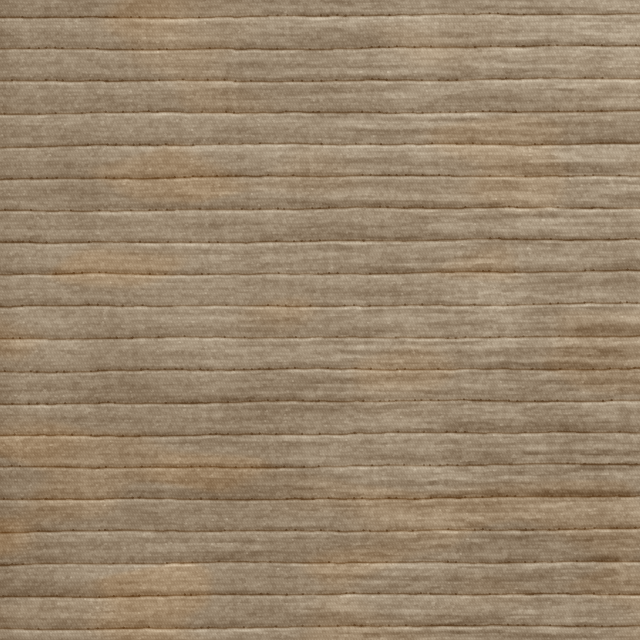
This texture is drawn by a three.js fragment shader. Its source:

```glsl
#define RIBS 19.9
#define RIB_SHIFT 0.39
#define SLANT 0.005
#define ROWS_PER_RIB 9.0
#define STITCHES 225.0
#define GROOVE_WIDTH 0.036
#define PITS 75.0
#define SHADE vec3(0.46, 0.38, 0.29)
#define SHEEN vec3(0.77, 0.71, 0.62)
#define STAIN vec3(0.05, 0.0, -0.05)
#define TAU 6.2831853

varying vec2 vUv;

float hash(vec2 p) {
  return fract(sin(dot(p, vec2(127.1, 311.7))) * 43758.55);
}

// Smooth cellular noise: random cell values blended by distance
float cells(vec2 p) {
  vec2 id = floor(p);
  float sum = 0.0, weight = 0.0;
  for (int j = -1; j <= 1; j++) {
    for (int i = -1; i <= 1; i++) {
      vec2 cell = id + vec2(float(i), float(j));
      vec2 point = cell + vec2(hash(cell), hash(cell + 41.3));
      vec2 d = point - p;
      float k = exp(-6.0 * dot(d, d));
      sum += k * hash(cell + 17.9);
      weight += k;
    }
  }
  return sum / weight;
}

float bump(float x, float width) {
  return exp(-x * x / (width * width));
}

// Small round specks, kept only in a share of the cells
float specks(vec2 p, float share, float radius) {
  vec2 id = floor(p);
  vec2 center = 0.3 + 0.4 * vec2(hash(id + 3.1), hash(id + 8.7));
  float keep = step(hash(id + 23.5), share);
  return keep * (1.0 - smoothstep(radius * 0.4, radius, length(fract(p) - center)));
}

void main() {
  vec2 uv = vUv;

  // Slightly slanted and wavering ribs
  float ribY = (uv.y - SLANT * (uv.x - 0.5)) * RIBS - RIB_SHIFT;
  ribY += 0.025 * sin(uv.x * 7.0 + uv.y * 19.0) + 0.015 * sin(uv.x * 23.0 - uv.y * 31.0);
  ribY += 0.035 * (cells(vec2(uv.x * 55.0, uv.y * 8.0)) - 0.5);
  float rib = fract(ribY);
  float seam = rib - step(0.5, rib);
  float seamId = floor(ribY + 0.5);

  // Rounded rib, darker toward its lower edge
  float tone = 0.43 + 0.17 * (rib - 0.5) + 0.05 * (hash(vec2(floor(ribY), 5.0)) - 0.5);

  // Worn pile: long streaks, short streaks and broad patches
  float longStreak = cells(vec2(uv.x * 5.0, uv.y * 115.0)) - 0.5;
  float shortStreak = cells(vec2(uv.x * 32.0, uv.y * 190.0) + 9.0) - 0.5;
  float patches = cells(uv * vec2(9.0, 6.0) + 31.0) - 0.5;
  float gloss = smoothstep(0.15, 0.9, uv.x);
  tone += longStreak * (0.24 + 0.16 * gloss) + shortStreak * (0.18 + 0.14 * gloss);
  tone += patches * 0.14 + 0.05 * (cells(vec2(uv.x * 60.0, uv.y * 7.0)) - 0.5);

  // Slanted stitches in staggered rows
  float rowY = ribY * ROWS_PER_RIB;
  float row = floor(rowY);
  float rowPhase = fract(rowY);
  float shift = 0.5 * row + 0.3 * hash(vec2(row, 2.0)) + 0.45 * rowPhase;
  float stitch = sin(TAU * (uv.x * STITCHES + shift));
  float body = 0.5 - 0.5 * cos(TAU * rowPhase);
  tone += 0.09 * stitch * body + 0.08 * (body - 0.5);
  tone += 0.26 * (cells(uv * vec2(190.0, 260.0)) - 0.5);
  tone += 0.20 * specks(uv * vec2(95.0, 130.0), 0.06, 0.28);

  // Light lip below each groove, broken dark line above it
  float wear = cells(vec2(uv.x * 38.0, seamId * 7.3));
  float lip = bump(seam + 0.065, 0.05);
  float groove = bump(seam - 0.018, GROOVE_WIDTH);
  tone += lip * (0.07 + 0.25 * wear);
  tone -= groove * (0.20 + 0.25 * cells(vec2(uv.x * 24.0, seamId * 5.1 + 60.0)));
  tone -= 0.10 * bump(seam - 0.08, 0.09);

  // Needle pits scattered along the grooves
  float pitX = uv.x * PITS;
  vec2 pitId = vec2(floor(pitX), seamId);
  vec2 pit = vec2(fract(pitX) - 0.3 - 0.4 * hash(pitId), (seam - 0.035) * PITS / RIBS);
  float hole = step(hash(pitId + 12.0), 0.35) * (1.0 - smoothstep(0.06, 0.2, length(pit)));
  tone -= 0.38 * hole;

  // Broad light: brighter at top right, dimmer at the left and bottom
  tone += 0.07 * (uv.y - 0.5) + 0.05 * (uv.x - 0.5);
  tone += 0.08 * smoothstep(0.75, 1.0, uv.y) * gloss;
  tone -= 0.10 * (1.0 - smoothstep(0.0, 0.04, uv.x));

  // Tan discolouration, strongest in the grooves and on the left
  float tan1 = smoothstep(0.5, 0.9, cells(uv * vec2(7.0, 16.0) + 70.0));
  float stain = tan1 * (0.6 - 0.35 * uv.x) + 0.3 * groove;
  vec3 color = mix(SHADE, SHEEN, clamp(tone, -0.35, 1.15)) + STAIN * stain;
  gl_FragColor = vec4(color, 1.0);
}
```
